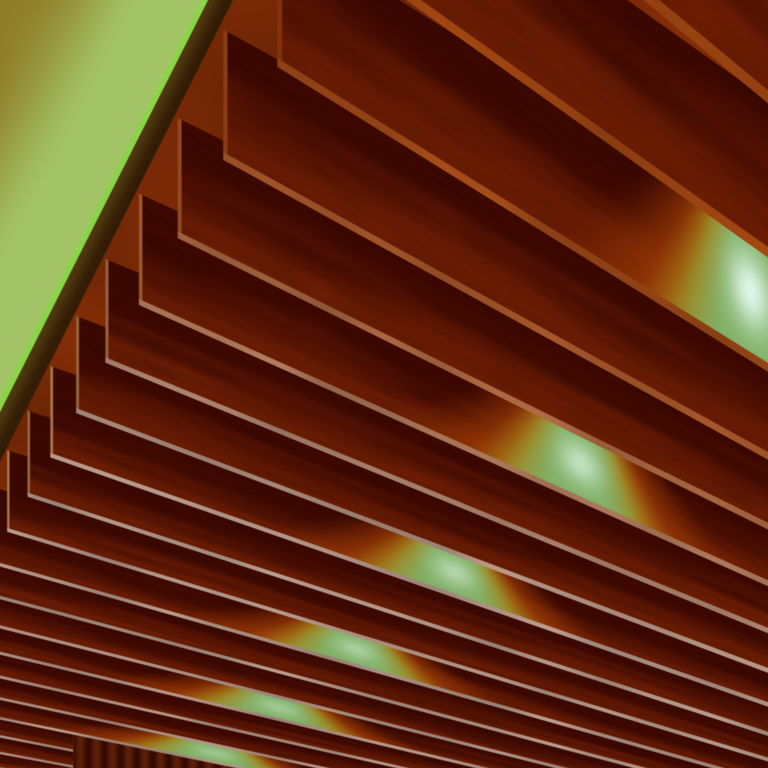
Write a three.js fragment shader that draws this pattern.

```glsl
varying vec2 vUv;

const float SOFT = 0.0014;

float cover(float d) {
  return smoothstep(-SOFT, SOFT, d);
}

float hash(vec2 p) {
  return fract(sin(dot(p, vec2(41.3, 289.1))) * 43758.5);
}

float noise(vec2 p) {
  vec2 c = floor(p);
  vec2 f = fract(p);
  f = f * f * (3.0 - 2.0 * f);
  return mix(mix(hash(c), hash(c + vec2(1.0, 0.0)), f.x),
             mix(hash(c + vec2(0.0, 1.0)), hash(c + vec2(1.0, 1.0)), f.x), f.y);
}

// Perspective spacing: equal steps crowd together with depth
float recede(float i, float reach, float depth) {
  return reach * i / (i + depth);
}

vec2 slatCorner(float i) {
  return vec2(0.361, 0.087) + recede(i, 1.413, 10.67) * vec2(-0.581, 1.0);
}

float slatSlope(float i) {
  vec2 corner = slatCorner(i);
  float rightEnd = 0.484 + recede(i, 0.996, 7.7);
  return (rightEnd - corner.y) / (1.0 - corner.x);
}

float slatBottom(float i, float x) {
  vec2 corner = slatCorner(i);
  return corner.y + slatSlope(i) * (x - corner.x);
}

// Lamp reflection: white centre, green core, yellow and orange fringe
vec3 addLamp(vec3 wood, float i, float x, float down) {
  float offset = x - (0.977 - recede(i, 1.505, 17.4));
  float u = offset / (0.068 * (0.7 + 0.6 * down));
  float r = abs(u) * (u < 0.0 ? 0.85 : 1.0);
  vec3 color = mix(wood, vec3(0.61, 0.23, 0.02), 0.9 * (1.0 - smoothstep(0.9, 2.6, r)));
  color = mix(color, vec3(0.63, 0.52, 0.11), 1.0 - smoothstep(0.7, 1.5, r));
  color = mix(color, vec3(0.50, 0.69, 0.40), 1.0 - smoothstep(0.3, 1.1, r));
  float spot = length(vec2(offset / 0.028, (down - 0.4) / 0.32));
  return mix(color, vec3(0.87, 0.96, 0.90), exp(-spot * spot) / (1.0 + 0.15 * i));
}

vec3 slatFace(float i, vec2 p) {
  float bottom = slatBottom(i, p.x);
  float down = 1.0 - (bottom - p.y) / (bottom - slatBottom(i - 1.0, p.x));
  float grain = noise(vec2(p.x * 5.0, down * 6.0 + i * 7.0));
  float fine = noise(vec2(p.x * 24.0, down * 22.0 + i * 13.0));
  float light = smoothstep(0.1, 0.9, down + 0.35 * (grain - 0.5));
  vec3 wood = mix(vec3(0.23, 0.03, 0.004), vec3(0.40, 0.105, 0.012), light);
  wood *= 0.94 + 0.12 * fine;
  bool lit = i > -0.5 && mod(i, 3.0) < 0.5;
  return lit ? addLamp(wood, i, p.x, down) : wood;
}

vec3 paintSlat(vec3 color, float i, vec2 p) {
  vec2 corner = slatCorner(i);
  float slope = slatSlope(i);
  float rise = slatBottom(i, p.x) - p.y;
  float height = 1.98 / (i + 10.67);
  float width = 0.078 / (i + 8.0);
  float inside = cover(p.x - corner.x) * cover(rise) * cover(height - rise);

  // Pale lower edge and warmer upright end
  vec3 trim = mix(vec3(0.62, 0.27, 0.07), vec3(0.70, 0.59, 0.53), smoothstep(-1.0, 6.0, i));
  trim *= 0.85 + 0.2 * noise(vec2(p.x * 14.0, i * 5.0));
  float lower = cover(width - rise / sqrt(1.0 + slope * slope));
  float upright = cover(corner.x + 0.65 * width - p.x);
  vec3 slat = mix(slatFace(i, p), trim * vec3(0.92, 0.75, 0.5), upright);
  return mix(color, mix(slat, trim, lower), inside);
}

// Orange soffit above, vertical planks and a yellow patch below
vec3 background(vec2 p) {
  vec3 soffit = vec3(0.47, 0.16, 0.02) * (0.85 + 0.3 * noise(p * 9.0));
  float seam = 0.5 + 0.5 * cos(p.x * 300.0);
  vec3 planks = mix(vec3(0.20, 0.04, 0.01), vec3(0.36, 0.12, 0.03), seam);
  vec3 low = mix(vec3(0.63, 0.50, 0.10), planks, cover(p.x - 0.095));
  return mix(soffit, low, cover(p.y - 0.9));
}

// Glowing wall and the dark beam along its border
vec3 paintWall(vec3 color, vec2 p) {
  float d = (p.x + 0.505 * p.y - 0.271) / 1.12;
  float shade = smoothstep(0.07, 0.24, -d) * (0.7 + 0.5 * noise(p * 6.0));
  vec3 wall = mix(vec3(0.64, 0.77, 0.40), vec3(0.53, 0.37, 0.06), clamp(shade, 0.0, 1.0));
  wall = mix(wall, vec3(0.53, 0.84, 0.27), smoothstep(-0.012, -0.002, d));
  vec3 beam = mix(vec3(0.31, 0.22, 0.06), vec3(0.20, 0.11, 0.02), smoothstep(0.0, 0.024, d));
  color = mix(color, beam, cover(0.029 - d));
  return mix(color, wall, cover(-d));
}

void main() {
  vec2 p = vec2(vUv.x, 1.0 - vUv.y);
  vec3 color = background(p);
  // Far to near, so nearer slats overlap
  for (int n = 0; n < 21; n++) {
    float i = 18.0 - float(n);
    if (i < 15.5 || p.x < 0.095) color = paintSlat(color, i, p);
  }
  gl_FragColor = vec4(paintWall(color, p), 1.0);
}
```
